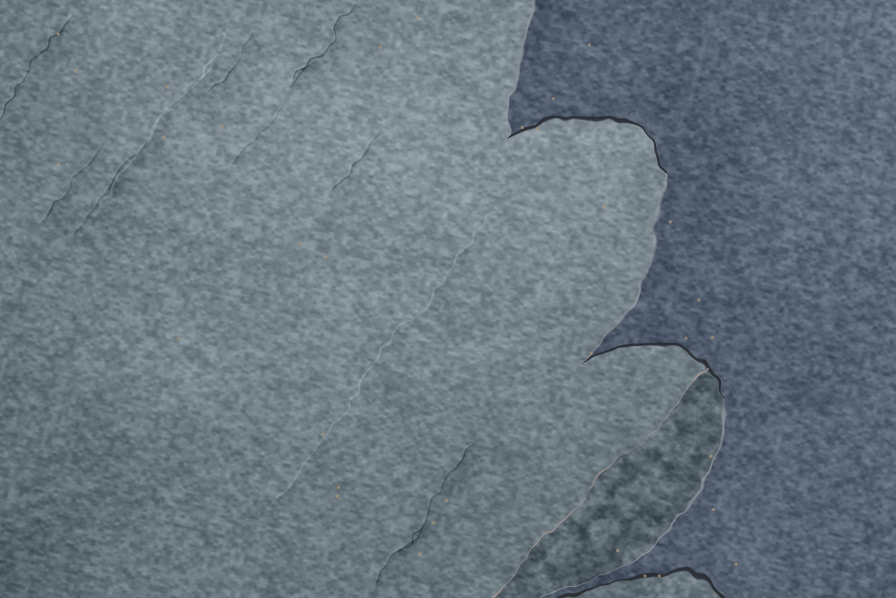
This texture is drawn by a WebGL 2 fragment shader. Its source:

```glsl
#version 300 es
precision highp float;
uniform vec2 u_resolution;
out vec4 fragColor;

float hash(vec2 p) {
  vec3 q = fract(p.xyx * 0.1031);
  q += dot(q, q.yzx + 33.33);
  return fract((q.x + q.y) * q.z);
}

float noise(vec2 p) {
  vec2 i = floor(p), f = fract(p);
  f = f * f * (3.0 - 2.0 * f);
  return mix(mix(hash(i), hash(i + vec2(1, 0)), f.x),
             mix(hash(i + vec2(0, 1)), hash(i + vec2(1, 1)), f.x), f.y);
}

float fbm(vec2 p) {
  float sum = 0.0, amp = 0.5;
  for (int i = 0; i < 4; i++) {
    sum += amp * noise(p);
    p = mat2(1.6, 1.2, -1.2, 1.6) * p + 7.3;
    amp *= 0.5;
  }
  return sum;
}

// Upper sheet with overlapping flakes: x distance, y 1 on a cracked ledge, z flake index
vec3 sheet(vec2 p) {
  float depth = 1.0 - p.y;
  vec3 nearest = vec3(p.x - 0.845, 0.0, -1.0);
  for (int i = 0; i < 4; i++) {
    float k = float(i) - 1.0;
    float x = p.x - 0.16 * k + 0.05 * k * k;
    float v = depth - 0.38 * k;
    float bend = max(x - 1.02, 0.0);
    float ledge = 0.195 + 1.8 * (x - 1.0) * (x - 1.0) + 8.0 * bend * bend - v;
    float drop = max(v - 0.32, 0.0);
    float taper = (x - 1.11 + 0.8 * exp2(k + 1.0) * drop * drop) * 0.85;
    float d = max(ledge * 0.85, taper);
    if (d < nearest.x) nearest = vec3(d, step(taper, ledge * 0.85), float(i));
  }
  return nearest;
}

float line(float d, float width, float px) {
  return 1.0 - smoothstep(width - px, width + px, abs(d));
}

// Diagonal chipped step: x dark crease, y pale rim, z soft shade beside it
vec3 chip(vec2 uw, vec2 center, float halfLength, float px) {
  vec2 q = uw - center;
  q.y += 0.022 * (noise(vec2(uw.x * 16.0, center.y * 40.0)) - 0.5)
       + 0.012 * (noise(vec2(uw.x * 60.0, center.x * 30.0)) - 0.5);
  float span = 1.0 - smoothstep(halfLength * 0.75, halfLength, abs(q.x));
  span *= 0.35 + 0.9 * noise(vec2(uw.x * 24.0, center.y * 9.0));
  float shade = smoothstep(-px, px, q.y) * exp(-max(q.y, 0.0) * 45.0);
  return span * vec3(line(q.y, 0.0016, px), line(q.y + 0.003, 0.0015, px), shade);
}

void main() {
  vec2 p = gl_FragCoord.xy / u_resolution.y;
  float px = 1.0 / u_resolution.y;

  // Ragged outline
  vec2 w = p + 0.028 * (vec2(noise(p * 13.0), noise(p * 13.0 + 40.0)) - 0.5)
             + 0.010 * (vec2(noise(p * 55.0), noise(p * 55.0 + 80.0)) - 0.5);
  vec3 edge = sheet(w);
  float upper = 1.0 - smoothstep(-px, px, edge.x);
  float blotch = fbm(p * 5.0) - 0.47;

  // Broad tones of the two layers
  float paleTone = 0.405 + 0.075 * smoothstep(0.0, 0.85, p.y)
                 - 0.06 * (1.0 - smoothstep(0.0, 0.28, p.x))
                 + 0.025 * exp(-8.0 * dot(p - vec2(0.65, 0.75), p - vec2(0.65, 0.75)));
  float deepTone = 0.335 + 0.05 * smoothstep(1.0, 1.5, p.x) * p.y
                 - 0.03 * exp(-max(edge.x, 0.0) * 14.0);
  float tone = mix(deepTone, paleTone, upper) + 0.09 * blotch;

  // Mottled bare patch on the lower flake
  float diagonal = w.x + 0.94 * (1.0 - w.y) - 1.75;
  float cut = diagonal - 0.07 * (abs(fract((w.x - w.y) * 5.0) - 0.5) - 0.25);
  float onFlake = upper * step(1.5, edge.z) * step(edge.z, 2.5);
  float patchMask = onFlake * smoothstep(-px, px, cut);
  float mottle = smoothstep(0.35, 0.65, fbm(p * 42.0));
  tone = mix(tone, 0.29 + 0.11 * mottle, patchMask);

  // Chipped steps along the cleavage direction
  vec2 uw = vec2(dot(p, vec2(0.6, 0.8)), dot(p, vec2(0.8, -0.6)));
  float chipArea = upper * (1.0 - patchMask);
  vec3 longStep = chip(uw, vec2(0.70, 0.27), 0.36, px);
  tone += chipArea * (0.075 * longStep.y - 0.03 * longStep.z);
  for (int i = 0; i < 11; i++) {
    float k = float(i);
    vec2 spot = vec2(0.05 + 0.068 * k, 0.60 + 0.38 * hash(vec2(k, 3.0)));
    if (i > 8) spot.y -= 0.55;
    vec2 center = vec2(dot(spot, vec2(0.6, 0.8)), dot(spot, vec2(0.8, -0.6)));
    vec3 c = chip(uw, center, 0.05 + 0.13 * hash(vec2(k, 9.0)), px);
    float dark = step(0.35, hash(vec2(k, 17.0)));
    tone += chipArea * (mix(0.0, -0.11, dark) * c.x + mix(0.08, 0.03, dark) * c.y - 0.05 * c.z);
  }

  // Fine grain, slightly drawn out sideways
  vec2 g = mat2(0.97, 0.24, -0.24, 0.97) * p;
  tone += 0.13 * (noise(g * vec2(125.0, 185.0)) - 0.5)
        + 0.08 * (noise(g * vec2(60.0, 100.0) + 31.0) - 0.5)
        + 0.05 * (noise(g * vec2(230.0, 290.0) + 57.0) - 0.5);

  vec3 color = tone + mix(vec3(-0.005, 0.042, 0.105), vec3(0.0, 0.05, 0.08), upper);

  // Broken rims: dark cracks on the ledges, pale lines on the tapers
  float wear = noise(p * 24.0);
  float crack = line(edge.x, 0.001 + 0.003 * wear, px) * edge.y;
  float rim = line(edge.x, 0.0018, px) * (1.0 - edge.y) * (0.25 + 0.75 * wear);
  float cutRim = onFlake * line(cut, 0.0025, px) * wear;
  color = mix(color, vec3(0.14, 0.15, 0.17), crack * 0.85);
  color = mix(color, vec3(0.62, 0.64, 0.66), rim * 0.8);
  color = mix(color, vec3(0.62, 0.58, 0.57), cutRim);

  // Sparse mineral specks, denser near the rims
  vec2 cell = floor(p * 45.0);
  vec2 offset = fract(p * 45.0) - 0.3 - 0.4 * vec2(hash(cell + 5.0), hash(cell + 11.0));
  float chance = 0.004 + 0.05 * exp(-abs(edge.x) * 40.0);
  float speck = step(hash(cell + 23.0), chance) * (1.0 - smoothstep(0.07, 0.17, length(offset)));
  color = mix(color, vec3(0.66, 0.57, 0.47), speck * 0.75);

  fragColor = vec4(clamp(color, 0.0, 1.0), 1.0);
}
```
